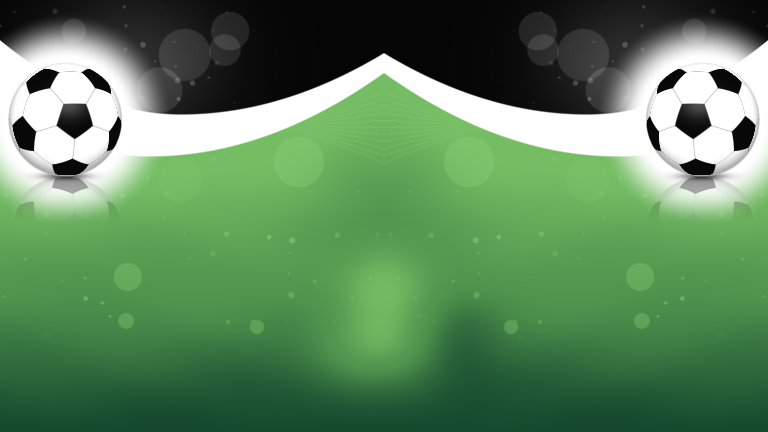
Give the GLSL for this background, as a Shadertoy shader.

```glsl
const vec3 DEEP = vec3(0.08, 0.28, 0.18);
const vec3 MID = vec3(0.32, 0.59, 0.31);
const vec3 BRIGHT = vec3(0.46, 0.74, 0.39);
const vec3 LIME = vec3(0.54, 0.82, 0.46);
const vec3 WHITE = vec3(1.0);
const float SECTOR = 1.2566371;
const float BALL_RADIUS = 0.131;

float hash(vec2 p) {
    return fract(sin(dot(p, vec2(127.1, 311.7))) * 43758.5);
}

// Coverage of the region where the distance is negative
float fill(float dist, float blur) {
    return smoothstep(blur, -blur, dist);
}

float blob(vec2 p, vec2 center, vec2 size) {
    vec2 q = (p - center) / size;
    return exp(-dot(q, q));
}

// Valley with separate steepness on its inner and outer side
float valley(float x, float bottom, float height, float inner, float outer) {
    float d = x - bottom;
    return height + (d < 0.0 ? inner : outer) * d * d;
}

// Cellular dots: one randomly sized disc in some of the cells
float dots(vec2 p, float scale, float density, float px) {
    vec2 cell = floor(p * scale);
    float seed = hash(cell);
    vec2 center = 0.25 + 0.5 * vec2(hash(cell + 17.3), hash(cell + 41.9));
    float radius = mix(0.04, 0.16, pow(hash(cell + 73.1), 3.0));
    float dist = (length(fract(p * scale) - center) - radius) / scale;
    return step(seed, density) * fill(dist, px) * mix(0.3, 1.0, seed / density);
}

// Large translucent discs, with a slightly brighter rim
float bokeh(vec2 p, float px) {
    vec3 discs[10] = vec3[10](
        vec3(0.356, 0.928, 0.044), vec3(0.461, 0.873, 0.060),
        vec3(0.519, 0.792, 0.052), vec3(0.718, 0.928, 0.028),
        vec3(0.368, 0.884, 0.036), vec3(0.197, 0.625, 0.058),
        vec3(0.472, 0.583, 0.050), vec3(0.593, 0.359, 0.032),
        vec3(0.597, 0.257, 0.018), vec3(0.294, 0.243, 0.016));
    float sum = 0.0;
    for (int i = 0; i < 10; i++) {
        float dist = length(p - discs[i].xy) - discs[i].z;
        float strength = i == 6 ? 0.12 : 0.35;
        sum += strength * (fill(dist, px) + 0.3 * fill(abs(dist), 1.5 * px));
    }
    return min(sum, 0.8);
}

// Fan of fine lines meeting away from the axis
float lineFan(vec2 p, float px) {
    float sum = 0.0;
    float spread = pow(clamp(p.x / 0.25, 0.0, 1.0), 0.8);
    for (int i = 0; i < 11; i++) {
        float y = mix(mix(0.62, 0.79, float(i) / 10.0), 0.708, spread);
        sum += fill(abs(p.y - y) - 0.0004, px);
    }
    return min(sum, 1.0) * smoothstep(0.27, 0.1, p.x);
}

// Patch coverage in x, seam coverage in y, for one pentagon on the sphere
vec2 patchAndSeam(vec3 n, vec3 axis, vec3 toward, float blur) {
    float facing = dot(n, axis);
    if (facing < 0.2) return vec2(0.0);
    vec3 u = normalize(toward - axis * dot(toward, axis));
    vec2 q = vec2(dot(n, u), dot(n, cross(axis, u))) / facing;
    float a = mod(atan(q.y, q.x), SECTOR) - 0.5 * SECTOR;
    float edge = length(q) * cos(a) - 0.296;
    float seam = length(q) * sin(0.5 * SECTOR - abs(a)) - 0.006;
    return vec2(fill(edge, blur), fill(seam, blur) * step(length(q), 0.64));
}

// Shaded ball; p is relative to its centre in units of its radius
vec3 ballColor(vec2 p, float blur) {
    vec3 n = vec3(p, sqrt(max(1.0 - dot(p, p), 0.0)));
    vec3 side = vec3(0.984, 0.0, 0.18);
    vec3 front = vec3(-0.18, 0.0, 0.984);
    vec2 marks = patchAndSeam(n, front, vec3(0.0, -1.0, 0.0), blur);
    for (int i = 0; i < 5; i++) {
        float a = SECTOR * (float(i) - 1.25);
        vec3 ring = cos(a) * side + sin(a) * vec3(0.0, 1.0, 0.0);
        marks = max(marks, patchAndSeam(n, 0.447 * front + 0.894 * ring, front, blur));
    }
    float shade = mix(0.68, 1.0, smoothstep(0.0, 0.55, n.z + 0.25 * p.y));
    vec3 color = vec3(shade) * (1.0 - 0.3 * marks.y);
    vec3 leather = vec3(0.03 + 0.28 * blob(p, vec2(-0.05, 0.28), vec2(0.35, 0.25)));
    return mix(color, leather, marks.x);
}

vec3 nightColor(vec2 p, float px) {
    float gray = 0.02 + 0.16 * blob(p, vec2(0.58, 0.85), vec2(0.2, 0.17));
    float specks = dots(p, 24.0, 0.35, px) * smoothstep(0.25, 0.45, p.x);
    return vec3(gray + 0.28 * bokeh(p, px) + 0.25 * specks);
}

// x keeps its sign here, so the central haze can be uneven
vec3 fieldColor(vec2 s, vec2 p, float px) {
    float level = s.y + 0.012 * sin(9.0 * p.x + 14.0 * s.y) + 0.006 * sin(31.0 * s.y - 17.0 * p.x);
    level -= 0.17 * exp(-p.x * p.x / 0.035) * smoothstep(0.32, 0.5, s.y);
    level += 0.24 * blob(s, vec2(0.0, 0.33), vec2(0.10, 0.10));
    level += 0.25 * blob(s, vec2(-0.02, 0.20), vec2(0.12, 0.08));
    level -= 0.08 * blob(s, vec2(0.18, 0.22), vec2(0.09, 0.14));
    vec3 color = mix(DEEP, MID, smoothstep(-0.03, 0.36, level));
    color = mix(color, BRIGHT, smoothstep(0.32, 0.62, level));
    float specks = dots(p, 21.0, 0.3, px) * smoothstep(0.2, 0.3, s.y);
    color = mix(color, LIME, max(bokeh(p, px), 0.6 * specks));
    return mix(color, LIME, 0.5 * lineFan(p, px));
}

void mainImage(out vec4 fragColor, in vec2 fragCoord) {
    float px = 1.0 / iResolution.y;
    vec2 s = (fragCoord - vec2(0.5 * iResolution.x, 0.0)) * px;
    vec2 p = vec2(abs(s.x), s.y);

    // Night, white ribbon and field
    float upper = valley(p.x, 0.47, 0.735, 0.643, 0.98);
    float lower = valley(p.x, 0.54, 0.638, 0.662, 0.9);
    vec3 color = mix(nightColor(p, px), WHITE, fill(p.y - upper, px));
    color = mix(color, fieldColor(s, p, px), fill(p.y - lower, px));

    // Halo, reflection, contact shadow and ball
    vec2 q = p - vec2(0.738, 0.723);
    color = mix(color, WHITE, smoothstep(0.25, 0.14, length(q)));
    vec2 mirrored = vec2(q.x, -2.0 * BALL_RADIUS - q.y);
    float blur = px / BALL_RADIUS;
    float fade = 0.45 * smoothstep(0.48, 0.60, p.y);
    color = mix(color, ballColor(mirrored / BALL_RADIUS, blur), fade * fill(length(mirrored) - BALL_RADIUS, px));
    color *= 1.0 - 0.7 * blob(q, vec2(0.0, -BALL_RADIUS), vec2(0.05, 0.008));
    color = mix(color, ballColor(q / BALL_RADIUS, blur), fill(length(q) - BALL_RADIUS, px));
    fragColor = vec4(color, 1.0);
}
```
